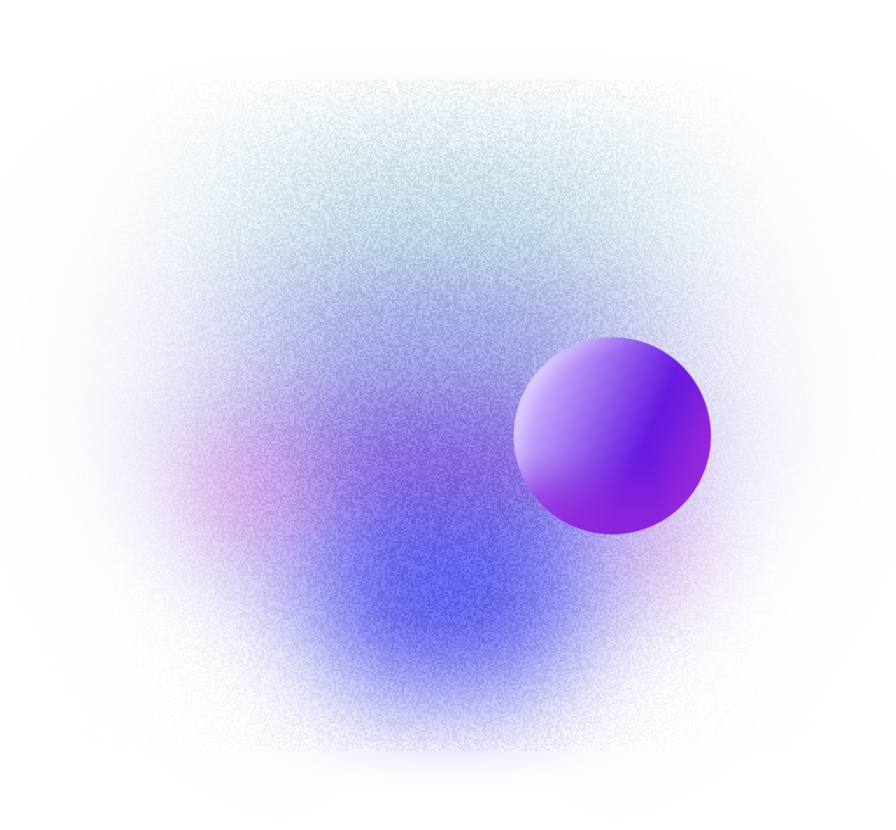
Give the GLSL for this background, as a Shadertoy shader.

```glsl
// A grainy, blurred glow on white with a glossy violet sphere on its right.
// A vertical colour ramp fades sideways through a tapering soft profile; pink
// Gaussian lights and banded grain go on top, then the shaded disc.

// Lengths are in canvas heights, measured from the centre.
const vec3 PAPER      = vec3(1.0);
const vec3 MINT       = vec3(0.78, 0.87, 0.92);
const vec3 PERIWINKLE = vec3(0.66, 0.69, 0.92);
const vec3 VIOLET     = vec3(0.54, 0.43, 0.90);
const vec3 INDIGO     = vec3(0.42, 0.42, 0.95);
const vec3 PINK       = vec3(0.88, 0.61, 0.90);
const vec3 HALO       = vec3(0.88, 0.88, 0.92);

const vec3 BALL_LIGHT   = vec3(0.80, 0.72, 1.00);
const vec3 BALL_DEEP    = vec3(0.41, 0.11, 0.88);
const vec3 BALL_MAGENTA = vec3(0.57, 0.15, 0.86);
const vec2 BALL_CENTRE  = vec2(0.198, -0.025);
const float BALL_RADIUS = 0.1188;
const vec2 BALL_AXIS    = vec2(0.92, -0.40);

const vec2 PINK_LEFT   = vec2(-0.235, -0.100);
const vec2 PINK_RIGHT  = vec2(0.250, -0.160);
const float GLOW_TOP_WIDTH  = 0.270;
const float GLOW_BASE_WIDTH = 0.150;
const float GRAIN_TOP     = 0.404;
const float GRAIN_BOTTOM  = -0.405;
const float GRAIN_CELLS   = 474.0;
const float GRAIN_DEPTH   = 0.12;

// Smooth 0 to 1 ramp that may run in either direction.
float fade(float from, float to, float x) {
    float t = clamp((x - from) / (to - from), 0.0, 1.0);
    return t * t * (3.0 - 2.0 * t);
}

float gaussian(vec2 offset, float radius) {
    return exp(-dot(offset, offset) / (radius * radius));
}

float hash(vec2 cell) {
    vec3 h = fract(cell.xyx * vec3(0.1031, 0.1030, 0.0973));
    h += dot(h, h.yzx + 33.33);
    return fract((h.x + h.y) * h.z);
}

// Colour along the vertical axis of the glow.
vec3 glowRamp(float y) {
    vec3 c = mix(PAPER, MINT, fade(0.46, 0.20, y));
    c = mix(c, PERIWINKLE, fade(0.25, 0.09, y));
    c = mix(c, VIOLET, fade(0.12, -0.08, y));
    c = mix(c, INDIGO, fade(-0.05, -0.19, y));
    return mix(c, PAPER, fade(-0.22, -0.46, y));
}

vec3 ballColour(vec2 q) {
    float s = dot(q, BALL_AXIS);
    vec3 c = mix(BALL_LIGHT, BALL_DEEP, clamp((s + 0.95) / 1.28, 0.0, 1.0));
    float warm = max(fade(0.35, 0.95, s), 0.85 * fade(-0.1, -0.95, q.y));
    c = mix(c, BALL_MAGENTA, warm);
    // Pale rim on the upper left
    float rim = fade(0.75, 1.0, length(q)) * fade(0.2, 1.0, dot(q, vec2(-0.8, 0.6)));
    return mix(c, PAPER, 0.25 * rim);
}

void mainImage(out vec4 fragColor, in vec2 fragCoord) {
    vec2 p = (fragCoord - 0.5 * iResolution.xy) / iResolution.y;
    float pixel = 1.0 / iResolution.y;

    // Wide faint halo, then the tapering main glow
    float halo = gaussian(p - vec2(0.0, 0.04), 0.33);
    vec3 colour = mix(PAPER, HALO, 0.35 * halo * fade(0.46, 0.25, p.y));
    float width = mix(GLOW_BASE_WIDTH, GLOW_TOP_WIDTH, fade(-0.42, 0.02, p.y));
    float coverage = exp(-pow(abs(p.x) / width, 2.5));
    colour = mix(colour, glowRamp(p.y), coverage);

    // Pink side lights
    colour = mix(colour, PINK, 0.40 * gaussian(p - PINK_LEFT, 0.095));
    colour = mix(colour, PINK, 0.28 * gaussian(p - PINK_RIGHT, 0.085));

    // Grain, confined to a band with crisp top and bottom edges
    float band = smoothstep(-pixel, pixel, GRAIN_TOP - p.y)
               * smoothstep(-pixel, pixel, p.y - GRAIN_BOTTOM);
    float speck = hash(floor(p * GRAIN_CELLS) + 512.0) - 0.35;
    float grainMask = exp(-pow(length(p * vec2(1.0, 0.6)) / 0.34, 4.0));
    colour -= GRAIN_DEPTH * speck * band * grainMask;

    // Sphere
    vec2 q = (p - BALL_CENTRE) / BALL_RADIUS;
    float edge = (length(q) - 1.0) * BALL_RADIUS;
    colour = mix(colour, ballColour(q), smoothstep(pixel, -pixel, edge) );

    fragColor = vec4(clamp(colour, 0.0, 1.0), 1.0);
}
```
